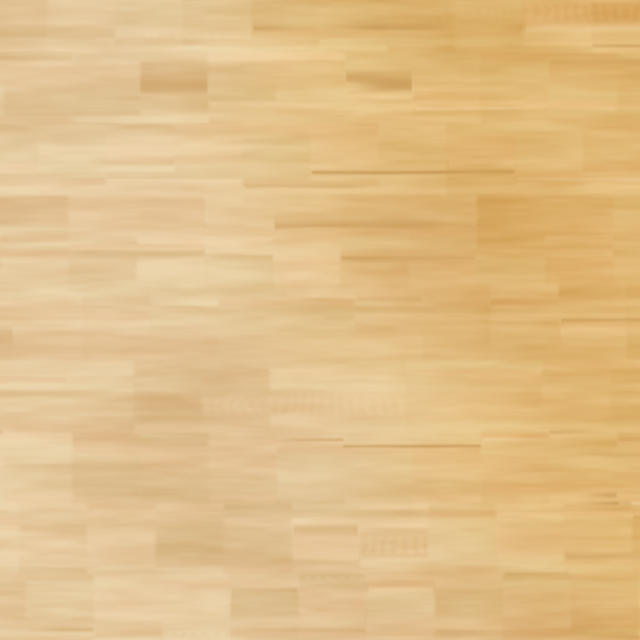
Reproduce this texture procedurally as a Shadertoy shader.

```glsl
// Butcher-block wood: 52 thin rows of end-jointed staves, paler at left and
// more golden at right. Staves hash their own tone, on top of the tone of a
// block of rows; stretched noise adds grain, and some edges carry fine lines.

vec3 hash3(vec2 p) {
    vec3 q = fract(vec3(p.xyx) * vec3(0.1031, 0.1030, 0.0973));
    q += dot(q, q.yxz + 33.33);
    return fract((q.xxy + q.yzz) * q.zyx);
}

float noise(vec2 p) {
    vec2 i = floor(p), f = fract(p);
    f = f * f * (3.0 - 2.0 * f);
    return mix(mix(hash3(i).x, hash3(i + vec2(1, 0)).x, f.x),
               mix(hash3(i + vec2(0, 1)).x, hash3(i + vec2(1, 1)).x, f.x), f.y);
}

float fbm(vec2 p) {
    float sum = 0.0, amp = 0.5;
    for (int k = 0; k < 3; k++) {
        sum += amp * noise(p);
        p = p * 2.03 + 17.3;
        amp *= 0.5;
    }
    return sum / 0.875;
}

// Hashes of cell floor(s) in a line of cells, blended over the joint
vec3 cellHash(float s, float line, float jointWidth) {
    float i = floor(s);
    float joint = smoothstep(1.0 - jointWidth, 1.0, fract(s));
    return mix(hash3(vec2(i, line)), hash3(vec2(i + 1.0, line)), joint);
}

// Random traits of the stave at x in a row: tone, cast, edge line.
// Rows of a block share a joint lattice and part of their tone.
vec3 stave(float row, float x) {
    vec3 rowRandom = hash3(vec2(row, 71.0));
    float block = floor(row / 6.0);
    float lattice = x * 9.4 + 3.0 * hash3(vec2(block, 29.0)).x + 20.0;
    float cells = 1.0 + floor(rowRandom.x * 2.99);
    float s = (lattice + floor(rowRandom.y * 3.0)) / cells;
    vec3 traits = cellHash(s, row + 7.0, 0.09 / cells);
    traits.x += 0.55 * (cellHash(lattice * 0.5, block + 113.0, 0.05).x - 0.5);
    return traits;
}

void mainImage(out vec4 fragColor, in vec2 fragCoord) {
    vec2 uv = fragCoord / iResolution.xy;

    // Rows of slightly uneven height
    float y = uv.y * 52.0 + 0.7 * sin(uv.y * 61.0) + 0.2 * noise(uv * vec2(5.0, 30.0));
    float row = floor(y), f = fract(y);
    vec3 below = stave(row, uv.x), above = stave(row + 1.0, uv.x);
    vec3 wood = mix(below, above, smoothstep(0.2, 0.8, f));

    // Grain drawn out along the staves, wide bands and soft clouding
    float grain = fbm(uv * vec2(8.0, 66.0) + wood.x * 0.4);
    float fibre = noise(uv * vec2(30.0, 150.0) + 40.0);
    float band = noise(uv * vec2(3.0, 13.0) + 3.0);
    float cloud = fbm(uv * vec2(2.5, 4.0) + 9.0);
    float golden = smoothstep(0.3, 0.9, uv.x + 0.35 * (uv.y - 0.5) + 0.3 * (cloud - 0.5));

    float tone = 0.80 + 0.38 * (wood.x - 0.5) + 0.62 * (grain - 0.5) + 0.12 * (fibre - 0.5)
               + 0.42 * (band - 0.5) + 0.55 * (cloud - 0.5) - 0.42 * golden;

    // Faint rippled figure on very rare staves
    float ripple = sin(uv.x * 400.0 + 6.0 * noise(uv * vec2(20.0, 60.0)));
    tone += 0.07 * ripple * (1.0 - smoothstep(0.005, 0.015, wood.z));

    vec3 color = mix(vec3(0.825, 0.655, 0.42), vec3(0.92, 0.81, 0.628), clamp(tone, -0.25, 1.12));

    // Golden drift to the right, pinkish or yellowish cast per stave
    color += vec3(0.024, 0.004, -0.064) * (golden - 0.3);
    color += vec3(0.006, -0.008, -0.006) * (wood.y - 0.5) * 2.0;

    // Lines on the edge between two rows, fading along their length
    float edge = exp(-pow((f - 0.5) / 0.28, 2.0));
    float wear = smoothstep(0.25, 0.75, noise(uv * vec2(8.0, 52.0) + 5.0));
    float darkLine = smoothstep(0.82, 1.0, below.z) * edge * wear;
    float paleLine = smoothstep(0.82, 1.0, above.y) * edge * wear;
    color = mix(color, vec3(0.74, 0.55, 0.28), (0.35 + 0.30 * golden) * darkLine);
    color = mix(color, vec3(0.95, 0.85, 0.67), 0.45 * paleLine);

    fragColor = vec4(clamp(color, 0.0, 1.0), 1.0);
}
```
